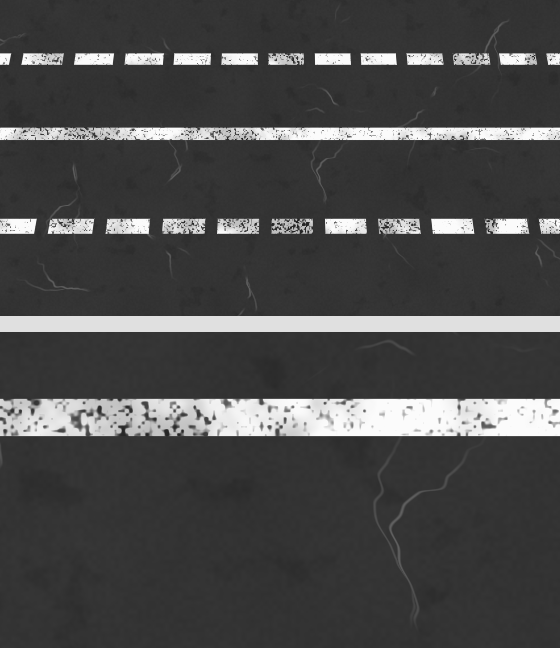
Top: the whole. Bottom: its middle third, enlarged.
This texture is drawn by a WebGL 1 fragment shader. Its source:

```glsl
precision highp float;
// Dark asphalt with three rows of worn white road paint: two dashed, one solid.
// Dashes are a warped fract() of x, sheared toward a vanishing point;
// wear is layered value noise, and cracks are hashed, wandering lines.
uniform vec2 u_resolution;

float hash(vec2 p) {
  vec3 q = fract(p.xyx * 0.1031);
  q += dot(q, q.yzx + 33.33);
  return fract((q.x + q.y) * q.z);
}

float noise(vec2 p) {
  vec2 i = floor(p), f = fract(p);
  f = f * f * (3.0 - 2.0 * f);
  return mix(mix(hash(i), hash(i + vec2(1.0, 0.0)), f.x),
             mix(hash(i + vec2(0.0, 1.0)), hash(i + 1.0), f.x), f.y);
}

float fbm(vec2 p) {
  float sum = 0.0, amp = 0.5;
  for (int i = 0; i < 4; i++) {
    sum += amp * noise(p);
    p = p * 2.03 + 17.3;
    amp *= 0.5;
  }
  return sum / 0.9375;
}

// Signed distance to a horizontal band
float band(float y, float center, float halfHeight) {
  return abs(y - center) - halfHeight;
}

// Distance in x to the dash row, and the index of the nearest dash.
// start and span are fractions of the width; bow widens the left spacing.
vec2 dashRow(vec2 p, float center, float start, float span, float count, float bow) {
  float x = 0.889 + (p.x - 0.889) * (1.0 + 0.23 * (p.y - center));
  float s = (x / 1.7778 - start) / span;
  float k = count * s - bow * s * (1.0 - s) * (1.0 - s);
  float id = floor(k + 0.11);
  float halfWidth = 0.385 + 0.012 * (hash(vec2(id + 20.0, count)) - 0.5);
  float d = abs(k - id - halfWidth) - halfWidth;
  return vec2(d * 1.7778 * span / count, id);
}

// Thin forked cracks, one jittered start per cell of a 5 by 3 grid
float cracks(vec2 p, float px) {
  float strength = 0.0;
  for (int i = 0; i < 15; i++) {
    float n = float(i);
    vec2 cell = vec2(mod(n, 5.0), floor(n / 5.0));
    vec2 d = p - (cell + vec2(hash(vec2(n, 3.0)), hash(vec2(n, 8.0)))) * vec2(0.356, 0.333);
    float angle = 6.2832 * hash(vec2(n, 14.0));
    float len = 0.13 + 0.2 * hash(vec2(n, 21.0));
    vec2 dir = vec2(cos(angle), sin(angle));
    vec2 q = vec2(dot(d, dir), dot(d, vec2(-dir.y, dir.x)));
    float wander = 0.085 * (noise(vec2(q.x * 10.0, n * 7.0)) - 0.5);
    for (int j = 0; j < 2; j++) {
      float fork = float(j);
      float jitter = 0.012 * (noise(vec2(q.x * 65.0, n * 5.0 + fork * 91.0)) - 0.5);
      float y = q.y - wander - jitter - fork * 0.65 * max(q.x - 0.25 * len, 0.0);
      float line = 1.0 - smoothstep(0.0, 0.0011 + px, abs(y) * 0.75);
      float fade = smoothstep(0.0, 0.03, q.x) * (1.0 - smoothstep(0.45 * len, len, q.x));
      strength = max(strength, line * fade * (1.0 - 0.4 * fork));
    }
  }
  return strength * smoothstep(0.2, 0.65, noise(p * 22.0));
}

// Brightness of paint: grey clouds plus dark specks that gather in worn areas
float paintTone(vec2 p, float bias) {
  float wear = fbm(p * 13.0) + bias;
  float grain = mix(noise(p * 240.0), noise(p * 125.0 + 40.0), 0.35);
  float specks = smoothstep(0.56, 0.88, grain + 0.5 * (wear - 0.5));
  return 0.985 - 0.24 * smoothstep(0.36, 0.8, wear) - 0.6 * specks;
}

void main() {
  vec2 p = gl_FragCoord.xy / u_resolution.y;
  float px = 1.0 / u_resolution.y;

  // Asphalt: soft mottling, fine grain, cracks
  float road = 0.2 + 0.03 * (fbm(p * 7.0) - 0.5) + 0.014 * (noise(p * 210.0) - 0.5);
  road -= 0.02 * smoothstep(0.6, 0.8, fbm(p * 24.0 + 60.0));
  road += 0.17 * cracks(p, px);

  // Paint shapes
  vec2 upper = dashRow(p, 0.813, 0.04, 0.934, 11.0, 1.2);
  vec2 lower = dashRow(p, 0.284, 0.0872, 0.8738, 9.0, 0.6);
  float upperDist = max(upper.x, band(p.y, 0.813, 0.018));
  float lowerDist = max(lower.x, band(p.y, 0.284, 0.0238));
  float solidDist = band(p.y, 0.5765, 0.0197);
  float dist = min(solidDist, min(upperDist, lowerDist));

  // Wear differs along each row and from dash to dash
  float bias = 0.07 * cos(11.7 * (p.x - 0.81));
  if (p.y > 0.7) {
    bias = 0.06 * cos(14.3 * (p.x - 1.05)) + 0.12 * (hash(vec2(upper.y + 20.0, 5.0)) - 0.5);
  } else if (p.y < 0.43) {
    float worn = exp(-14.0 * (p.x - 0.85) * (p.x - 0.85));
    bias = 0.2 * worn - 0.04 + 0.1 * (hash(vec2(lower.y + 20.0, 9.0)) - 0.5);
  }

  float coverage = 1.0 - smoothstep(-0.6 * px, 0.6 * px, dist);
  float tone = mix(road, paintTone(p, bias), coverage);
  gl_FragColor = vec4(vec3(tone), 1.0);
}
```
